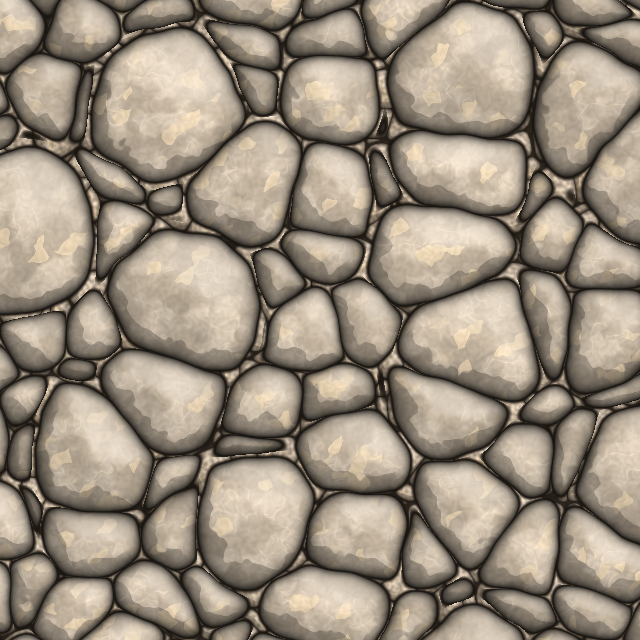
Give the GLSL for this texture, as a WebGL 2 fragment shader.

```glsl
#version 300 es
precision highp float;
// Rounded field stones of mixed size, packed tightly with thin dark joints.
// A power diagram with softened corners gives each stone its depth and slope;
// a finer copy fills the gaps, and noise with soft facets paints flakes and veins.

uniform vec2 u_resolution;
out vec4 fragColor;

struct Stone {
    float depth;   // distance inside the outline, in grid cells
    vec2 slope;    // points outward, near zero at the crown
    vec2 id;
};

vec2 hash2(vec2 c, float seed) {
    vec3 q = fract((c.xyx + seed) * vec3(0.1031, 0.1030, 0.0973));
    q += dot(q, q.yzx + 33.33);
    return fract((q.xx + q.yz) * q.zy);
}

float cornerDot(vec2 cell, vec2 offset) {
    float a = 6.2832 * hash2(cell, 17.3).x;
    return dot(vec2(cos(a), sin(a)), offset);
}

float gradientNoise(vec2 p) {
    vec2 i = floor(p), f = fract(p);
    vec2 u = f * f * f * (f * (f * 6.0 - 15.0) + 10.0);
    vec2 e = vec2(1.0, 0.0);
    float low = mix(cornerDot(i, f), cornerDot(i + e, f - e), u.x);
    float high = mix(cornerDot(i + e.yx, f - e.yx), cornerDot(i + 1.0, f - 1.0), u.x);
    return mix(low, high, u.y);
}

// Random tone per angular facet, with softened borders
float facets(vec2 p) {
    vec2 home = floor(p);
    float total = 1e-9, tone = 0.0;
    for (int y = -1; y <= 1; y++)
    for (int x = -1; x <= 1; x++) {
        vec2 cell = home + vec2(x, y);
        vec2 d = cell + hash2(cell, 5.9) - p;
        float w = exp(-18.0 * dot(d, d));
        total += w;
        tone += w * hash2(cell, 23.4).x;
    }
    return tone / total;
}

// Site position in xy, radius in z.
vec3 site(vec2 cell, float seed) {
    float size = hash2(cell, seed + 41.7).x;
    return vec3(cell + 0.1 + 0.8 * hash2(cell, seed), mix(0.1, 1.25, pow(size, 1.7)));
}

float power(vec2 p, vec3 s) {
    vec2 d = p - s.xy;
    return dot(d, d) - s.z * s.z;
}

Stone findStone(vec2 p, float seed) {
    // Owner of this point
    vec2 home = floor(p), id = home;
    float best = 1e5;
    for (int y = -2; y <= 2; y++)
    for (int x = -2; x <= 2; x++) {
        vec2 cell = home + vec2(x, y);
        float w = power(p, site(cell, seed));
        if (w < best) { best = w; id = cell; }
    }
    // Soft minimum over the sides shared with its neighbours
    vec3 own = site(id, seed);
    float sharpness = mix(17.0, 7.5, own.z / 1.25);
    float total = 0.0;
    vec2 slope = vec2(0.0);
    for (int y = -3; y <= 3; y++)
    for (int x = -3; x <= 3; x++) {
        if (x == 0 && y == 0) continue;
        vec3 other = site(id + vec2(x, y), seed);
        vec2 away = other.xy - own.xy;
        float gap = max(length(away), 0.01);
        float side = (power(p, other) - best) / (2.0 * gap);
        float weight = exp(-sharpness * side);
        total += weight;
        slope += weight * away / gap;
    }
    total = max(total, 1e-12);
    return Stone(-log(total) / sharpness, slope / total, id);
}

// Mottled limestone with angular flakes and thin pale veins
vec3 rock(vec2 p, vec2 id) {
    vec2 q = p + 5.0 * hash2(id, 3.1);
    vec2 warp = vec2(gradientNoise(q * 60.0), gradientNoise(q * 60.0 + 19.0));
    q += 0.007 * warp;
    float broad = gradientNoise(q * 16.0) + 0.6 * gradientNoise(q * 42.0);
    float chip = facets(q * 38.0);
    float fleck = facets(q * mat2(30.0, 18.0, -34.0, 42.0) + 9.0);
    float vein = 1.0 - smoothstep(0.01, 0.05, abs(gradientNoise(q * 27.0 + 31.0)));
    vein = max(vein, 0.7 - smoothstep(0.0, 0.08, abs(gradientNoise(q * 52.0 + 7.0))));
    vec3 c = mix(vec3(0.75, 0.69, 0.61), vec3(0.85, 0.79, 0.71), smoothstep(-0.3, 0.3, broad));
    c *= 0.95 + 0.09 * chip;
    c = mix(c, vec3(0.94, 0.85, 0.71), 0.75 * smoothstep(0.84, 0.9, fleck));
    c = mix(c, vec3(0.93, 0.86, 0.76), 0.6 * vein * smoothstep(-0.1, 0.2, broad));
    c *= 1.0 + 0.09 * gradientNoise(q * 130.0);
    return c * mix(0.95, 1.04, hash2(id, 8.6).y);
}

// Dark rim, light from the upper right, scalloped shade at the lower left
vec3 shadeStone(Stone s, vec2 p) {
    float lit = dot(s.slope, vec2(0.5, 0.86));
    float rim = 1.0 - exp(-14.0 * max(s.depth + 0.008, 0.0));
    float ragged = s.depth + 0.2 * gradientNoise(p * 30.0) + 0.06 * gradientNoise(p * 75.0);
    float reach = 0.08 + 0.14 * smoothstep(0.1, -0.8, lit);
    float scallop = (1.0 - smoothstep(reach, reach + 0.02, ragged)) * smoothstep(0.2, -0.3, lit);
    vec3 c = rock(p, s.id);
    c = mix(c, vec3(0.83, 0.79, 0.74), 0.5 * smoothstep(0.2, 0.9, lit));
    c *= mix(0.1, 1.0, rim) * (1.02 + 0.1 * lit);
    return c * (1.0 - 0.22 * scallop);
}

void main() {
    vec2 p = gl_FragCoord.xy / u_resolution.y;
    vec2 wobble = vec2(gradientNoise(p * 19.0), gradientNoise(p * 19.0 + 40.0));
    vec2 bent = p + 0.008 * wobble;
    Stone stone = findStone(bent * 9.0 + 20.0, 2.7);
    vec3 color = shadeStone(stone, p);

    // Pebbles and grit sunk in the joints
    if (stone.depth < 0.02) {
        Stone pebble = findStone(bent * 26.0 + 60.0, 9.2);
        float open = smoothstep(0.0, 0.055, -stone.depth);
        float grit = 0.8 + 0.35 * gradientNoise(p * 140.0);
        vec3 joint = vec3(0.10, 0.08, 0.06) + shadeStone(pebble, p) * open * grit;
        color = mix(joint, color, smoothstep(-0.008, 0.014, stone.depth));
    }
    fragColor = vec4(clamp(color, 0.0, 1.0), 1.0);
}
```
